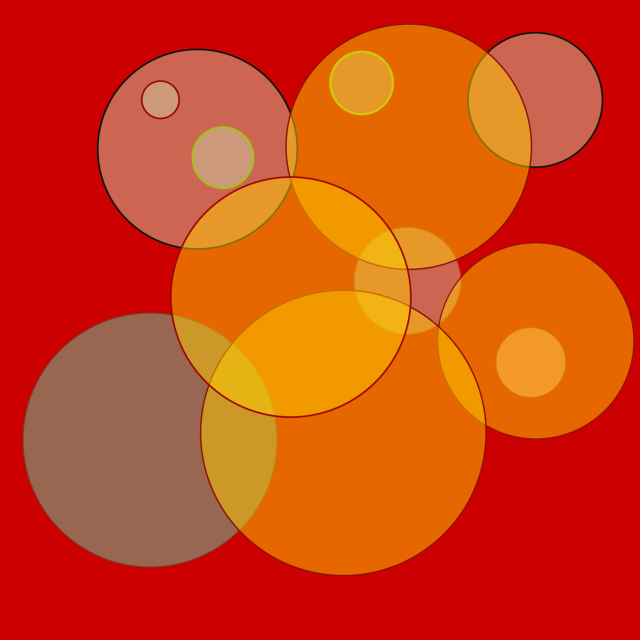
This background is drawn by a Shadertoy shader. Its source:

```glsl
// Blend a half-transparent disc with a thin rim over the colour below
void addDisc(inout vec3 color, vec2 p, vec2 center, float radius, vec3 fill, vec3 rim, float rimWidth) {
    float aa = 0.75 / min(iResolution.x, iResolution.y);
    float d = length(p - center) - radius;
    color = mix(color, fill, 0.5 * smoothstep(aa, -aa, d));
    color = mix(color, rim, smoothstep(aa, -aa, abs(d) - 0.5 * rimWidth));
}

void mainImage(out vec4 fragColor, in vec2 fragCoord) {
    vec2 p = fragCoord / iResolution.xy;
    vec3 color = vec3(0.8, 0.0, 0.0);

    vec3 pale = vec3(0.8, 0.8, 0.64);
    vec3 teal = vec3(0.4, 0.8, 0.64);
    vec3 cream = vec3(1.0, 0.8, 0.64);
    vec3 amber = vec3(1.0, 0.8, 0.0);
    vec3 darkRim = vec3(0.02, 0.08, 0.06);
    vec3 limeRim = vec3(0.64, 0.77, 0.08);
    vec3 redRim = vec3(0.61, 0.02, 0.0);
    vec3 brownRim = vec3(0.55, 0.06, 0.01);

    // Pale discs at the back
    addDisc(color, p, vec2(0.2344, 0.3125), 0.1984, teal, vec3(0.45, 0.25, 0.17), 0.0015);
    addDisc(color, p, vec2(0.3086, 0.7669), 0.1559, pale, darkRim, 0.0026);
    addDisc(color, p, vec2(0.8363, 0.8438), 0.1050, pale, darkRim, 0.0026);
    addDisc(color, p, vec2(0.6367, 0.5612), 0.0833, pale, vec3(0.68, 0.25, 0.17), 0.0015);

    // Small accents
    addDisc(color, p, vec2(0.2507, 0.8441), 0.0292, pale, redRim, 0.0026);
    addDisc(color, p, vec2(0.3483, 0.7536), 0.0475, pale, limeRim, 0.0032);
    addDisc(color, p, vec2(0.5651, 0.8704), 0.0488, pale, limeRim, 0.0036);
    addDisc(color, p, vec2(0.8294, 0.4336), 0.0546, cream, vec3(0.68, 0.15, 0.02), 0.0015);

    // Amber discs in front
    addDisc(color, p, vec2(0.8372, 0.4674), 0.1533, amber, brownRim, 0.0018);
    addDisc(color, p, vec2(0.6387, 0.7708), 0.1917, amber, brownRim, 0.0022);
    addDisc(color, p, vec2(0.5365, 0.3236), 0.2230, amber, brownRim, 0.0022);
    addDisc(color, p, vec2(0.4544, 0.5358), 0.1875, amber, redRim, 0.0026);

    fragColor = vec4(color, 1.0);
}
```
